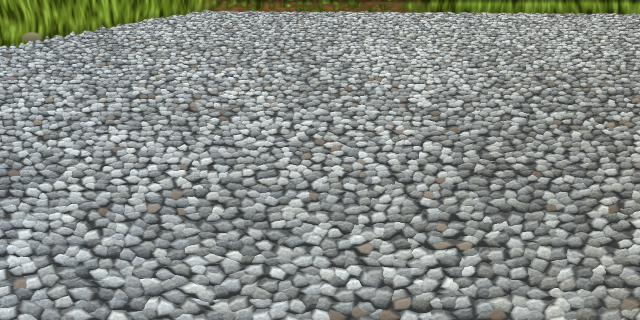
Give the GLSL for this texture, as a WebGL 1 fragment shader.

```glsl
precision highp float;
uniform vec2 u_resolution;

const float HORIZON = 1.2;       // height where the ground would vanish
const float STONE_WIDTH = 0.048; // stone width per unit of depth
const float ROW_HEIGHT = 0.030;  // row height at unit depth
const float SQUASH = 0.3;        // extra flattening of far rows
const float STONE_TOP = 0.24;    // extent of the flat top facet
const vec3 STONE_TINT = vec3(0.985, 1.01, 1.0);
const vec3 GAP_COLOR = vec3(0.20, 0.21, 0.21);
const vec3 RUST = vec3(0.47, 0.40, 0.33);
const vec3 GRASS_DARK = vec3(0.19, 0.23, 0.05);
const vec3 GRASS_MID = vec3(0.37, 0.47, 0.12);
const vec3 GRASS_LIGHT = vec3(0.56, 0.68, 0.25);
const vec3 LITTER = vec3(0.33, 0.25, 0.13);

vec2 hash2(vec2 p) {
  vec3 q = fract(p.xyx * vec3(0.1031, 0.1030, 0.0973));
  q += dot(q, q.yzx + 33.33);
  return fract((q.xx + q.yz) * q.zy);
}

float noise(vec2 p) {
  vec2 i = floor(p);
  vec2 f = fract(p);
  f = f * f * (3.0 - 2.0 * f);
  float low = mix(hash2(i).x, hash2(i + vec2(1.0, 0.0)).x, f.x);
  float high = mix(hash2(i + vec2(0.0, 1.0)).x, hash2(i + 1.0).x, f.x);
  return mix(low, high, f.y);
}

// Rows of faceted stones; the highest stone at a point is the visible one.
vec3 gravel(vec2 p) {
  float depth = HORIZON - p.y;
  float row = floor(pow(depth, -SQUASH) / (SQUASH * ROW_HEIGHT));
  float best = -9.0;
  float reach = 1.0;
  vec2 slope = vec2(0.0);
  vec2 local = vec2(0.0);
  vec2 stone = vec2(0.0);
  for (int j = -1; j <= 1; j++) {
    float r = row + float(j);
    float d = pow(SQUASH * ROW_HEIGHT * (r + 0.5), -1.0 / SQUASH);
    vec2 size = vec2(STONE_WIDTH * d, ROW_HEIGHT * pow(d, 1.0 + SQUASH));
    float u = (p.x - 1.0) / size.x + 7.3 * hash2(vec2(r, 3.0)).x;
    float v = (p.y - HORIZON + d) / size.y;
    for (int i = -1; i <= 1; i++) {
      vec2 id = vec2(floor(u) + float(i), r);
      vec2 h = hash2(id + 200.0);
      vec2 q = vec2(u - id.x - 0.5, v) - (h - 0.5) * 0.75;
      float e = STONE_TOP;
      vec2 facet = vec2(0.0);
      for (int k = 0; k < 6; k++) {
        float turn = fract(h.x * 7.0 + h.y * 3.0 + float(k) * 0.618);
        float angle = (float(k) + 0.8 * turn) * 1.0472;
        vec2 dir = vec2(cos(angle), sin(angle));
        float side = dot(q, dir) / (0.78 + 0.45 * fract(turn * 5.0 + h.y));
        if (side > e) { e = side; facet = dir; }
      }
      float rank = 0.3 * fract(h.x * 11.0 + h.y) - e;
      if (rank > best) {
        best = rank; reach = e; slope = facet; local = q; stone = id;
      }
    }
  }

  // Tone of the stone, light from above, then the shade between stones
  vec2 h = hash2(stone + 57.0);
  float far = smoothstep(0.35, 0.95, p.y);
  float tone = 0.63 + 0.05 * far + (h.x - 0.5) * 0.34;
  tone += 0.10 * slope.y - 0.03 * slope.x + 0.10 * local.y;
  tone += 0.12 * (noise(local * 9.0 + stone * 5.0) - 0.5);
  tone += 0.08 * (noise(p * vec2(4.0, 7.0) + 9.0) - 0.5);
  tone -= 0.06 * smoothstep(0.7, 0.2, length((p - vec2(1.8, 0.5)) * vec2(0.9, 1.3)));
  vec3 warmth = mix(vec3(-0.02, 0.0, 0.025), vec3(0.012, 0.005, -0.022),
                    clamp(0.35 * p.x + 0.5 * (h.y - 0.3), 0.0, 1.0));
  vec3 color = tone * STONE_TINT + warmth;
  color = mix(color, RUST, 0.6 * step(0.965, h.y));
  float gap = smoothstep(0.36, 0.66, reach) * (0.85 - 0.3 * slope.y);
  return mix(color, GAP_COLOR, clamp(gap * (1.0 - 0.25 * far), 0.0, 1.0));
}

vec3 grass(vec2 p, float above) {
  float lean = p.x + 0.35 * (p.y - 0.9) * (noise(p * 9.0) - 0.3);
  float blades = noise(vec2(lean * 95.0, p.y * 22.0));
  blades = 0.65 * blades + 0.35 * noise(vec2(lean * 190.0, p.y * 45.0));
  vec3 color = mix(GRASS_DARK, GRASS_MID, smoothstep(0.15, 0.5, blades));
  color = mix(color, GRASS_LIGHT, smoothstep(0.5, 0.85, blades));
  color *= 0.72 + 0.28 * smoothstep(0.0, 0.03, above);
  // Dry leaves along the middle of the back edge
  float middle = smoothstep(0.58, 0.74, p.x) * smoothstep(1.4, 1.2, p.x);
  float leaves = noise(p * vec2(60.0, 110.0));
  color = mix(color, LITTER * (0.5 + leaves), middle * smoothstep(0.25, 0.6, leaves));
  color *= 1.0 - 0.4 * smoothstep(0.985, 1.0, p.y) * smoothstep(0.6, 0.8, p.x);
  // Half-buried rock
  float rock = length((p - vec2(0.10, 0.883)) / vec2(0.03, 0.017));
  vec3 rockColor = vec3(0.48, 0.47, 0.36) + 0.12 * (p.y - 0.883) / 0.017;
  return mix(color, rockColor, smoothstep(1.1, 0.8, rock));
}

vec3 scene(vec2 p) {
  float edge = min(0.845 + 0.235 * p.x - 0.072 * p.x * p.x, 0.9705 - 0.007 * p.x);
  float ragged = mix(0.022, 0.006, smoothstep(0.2, 0.7, p.x));
  edge += ragged * (noise(vec2(p.x * 75.0, p.y * 20.0)) - 0.5);
  float above = p.y - edge;
  return mix(gravel(p), grass(p, above), smoothstep(-0.002, 0.002, above));
}

void main() {
  vec3 sum = vec3(0.0);
  for (int s = 0; s < 4; s++) {
    vec2 shift = vec2(mod(float(s), 2.0), floor(float(s) * 0.5)) * 0.5 - 0.25;
    sum += scene((gl_FragCoord.xy + shift) / u_resolution.y);
  }
  gl_FragColor = vec4(sum * 0.25, 1.0);
}
```
